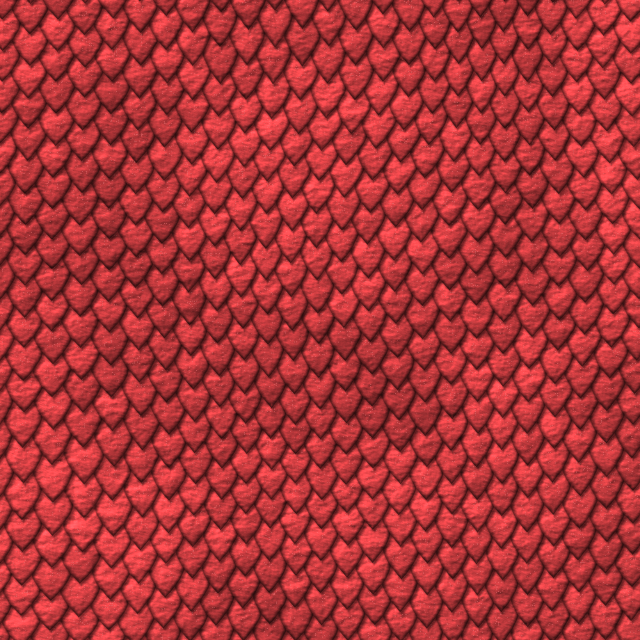
Give the GLSL for this pattern, as a WebGL 2 fragment shader.

```glsl
#version 300 es
precision highp float;
// Overlapping red leathery scales with pointed tips, lit from the upper left.
uniform vec2 u_resolution;
out vec4 outColor;

// Layout; lengths are in units of the column spacing unless noted
const float COLUMNS = 12.0;          // scales per row across the canvas
const float ROW_STEP = 0.3;          // 40 staggered rows down the canvas
const float HALF_WIDTH = 0.345;
const float TAPER = 0.58;            // height over which the tip widens
const float TIP_CURVE = 1.6;
const float JITTER = 0.04;
const float EDGE_WOBBLE = 0.02;
const float WARP_FREQ = 3.0;         // per canvas
const float WARP_AMOUNT = 0.035;     // in canvas units

// Lighting and surface
const vec3 LEATHER = vec3(1.0, 0.302, 0.318);
const vec3 CREVICE = vec3(0.10, 0.03, 0.03);
const vec3 FLECK = vec3(0.92, 0.48, 0.48);
const vec2 LIGHT_DIR = vec2(-0.45, 0.89);
const vec2 SHADOW_SHIFT = vec2(0.03, -0.02);
const float SHADOW_SOFTNESS = 0.055;
const float SHADOW_DEPTH = 0.52;
const float BEVEL = 0.075;
const float GRAIN_FREQ = 54.0;       // per canvas
const float GRAIN_DEPTH = 0.8;
const float FLECK_FREQ = 360.0;      // per canvas

float hash(vec2 p) {
    vec3 q = fract(vec3(p.xyx) * 0.1031);
    q += dot(q, q.yzx + 33.33);
    return fract((q.x + q.y) * q.z);
}

float noise(vec2 p) {
    vec2 i = floor(p), f = fract(p);
    f = f * f * f * (f * (f * 6.0 - 15.0) + 10.0);
    float bottom = mix(hash(i), hash(i + vec2(1, 0)), f.x);
    float top = mix(hash(i + vec2(0, 1)), hash(i + vec2(1, 1)), f.x);
    return mix(bottom, top, f.y);
}

float fbm(vec2 p) {
    float sum = 0.0, amp = 0.5;
    for (int i = 0; i < 4; i++) {
        sum += amp * noise(p);
        p = mat2(1.9, 0.6, -0.6, 1.9) * p + 17.3;
        amp *= 0.55;
    }
    return sum;
}

// Distance inside a scale whose tip is at the origin (negative outside)
float scaleDistance(vec2 p) {
    float t = clamp(p.y / TAPER, 0.0, 1.0);
    float width = HALF_WIDTH * (1.0 - pow(1.0 - t, TIP_CURVE)) + min(p.y, 0.0);
    return 0.75 * (width - abs(p.x));
}

// Domed body with a dark rim on the side away from the light
float scaleLight(vec2 p, float d) {
    vec2 slope = vec2(p.x / HALF_WIDTH, (p.y - 0.42) / 0.42);
    float dome = 0.83 + 0.22 * dot(slope, LIGHT_DIR) - 0.09 * dot(slope, slope);
    float rimFloor = 0.38 - 0.12 * slope.x;
    return dome * mix(rimFloor, 1.0, smoothstep(-0.01, BEVEL, d));
}

// Sparse pale specks
float flecks(vec2 uv) {
    vec2 g = uv * FLECK_FREQ, cell = floor(g);
    vec2 center = 0.3 + 0.4 * vec2(hash(cell + 3.1), hash(cell + 8.7));
    float dotMask = 1.0 - smoothstep(0.15, 0.5, length(fract(g) - center));
    return dotMask * step(0.88, hash(cell));
}

void main() {
    vec2 uv = gl_FragCoord.xy / u_resolution;
    float pixel = COLUMNS / min(u_resolution.x, u_resolution.y);

    // Gentle bending of the grid
    vec2 w = uv * WARP_FREQ;
    vec2 bend = vec2(noise(w + 5.2), noise(w + 41.7)) - 0.5;
    vec2 pos = (uv + WARP_AMOUNT * bend) * COLUMNS;

    // Shared surface relief, wrinkled mostly sideways
    vec2 g = uv * GRAIN_FREQ * vec2(1.0, 1.6);
    float relief = fbm(g);
    float grain = (relief - fbm(g + LIGHT_DIR * 0.3)) * GRAIN_DEPTH;
    float broad = 0.88 + 0.20 * noise(uv * 5.0 + 11.0);
    float speck = flecks(uv);

    // Composite rows front to back: higher rows lie over lower ones
    vec3 color = vec3(0.0);
    float uncovered = 1.0, shadow = 1.0;
    float firstRow = floor(pos.y / ROW_STEP) + 1.0;
    for (int i = 0; i < 6; i++) {
        float row = firstRow - float(i);
        float x = pos.x - 0.5 * mod(row, 2.0);
        vec2 id = vec2(floor(x), row) + 60.0;
        vec2 p = vec2(fract(x) - 0.5, pos.y - row * ROW_STEP);
        p += JITTER * (vec2(hash(id), hash(id + 29.0)) - 0.5);

        float d = scaleDistance(p) + EDGE_WOBBLE * (relief - 0.45);
        float cover = smoothstep(-0.7 * pixel, 0.7 * pixel, d) * uncovered;
        float tone = broad * (0.93 + 0.14 * hash(id + 71.0));
        float light = max(scaleLight(p, d) * tone * (1.0 + 1.3 * grain), 0.08) * shadow;
        float sheen = smoothstep(0.22, 0.4, p.y) * (1.0 - smoothstep(0.08, 0.25, abs(p.x)));
        vec3 surface = mix(LEATHER * light, FLECK * shadow, 0.45 * speck * sheen);

        color += cover * surface;
        uncovered -= cover;
        float shade = smoothstep(-SHADOW_SOFTNESS, 0.02, scaleDistance(p - SHADOW_SHIFT));
        shadow *= 1.0 - SHADOW_DEPTH * shade;
    }
    outColor = vec4(min(color + uncovered * CREVICE, 1.0), 1.0);
}
```
